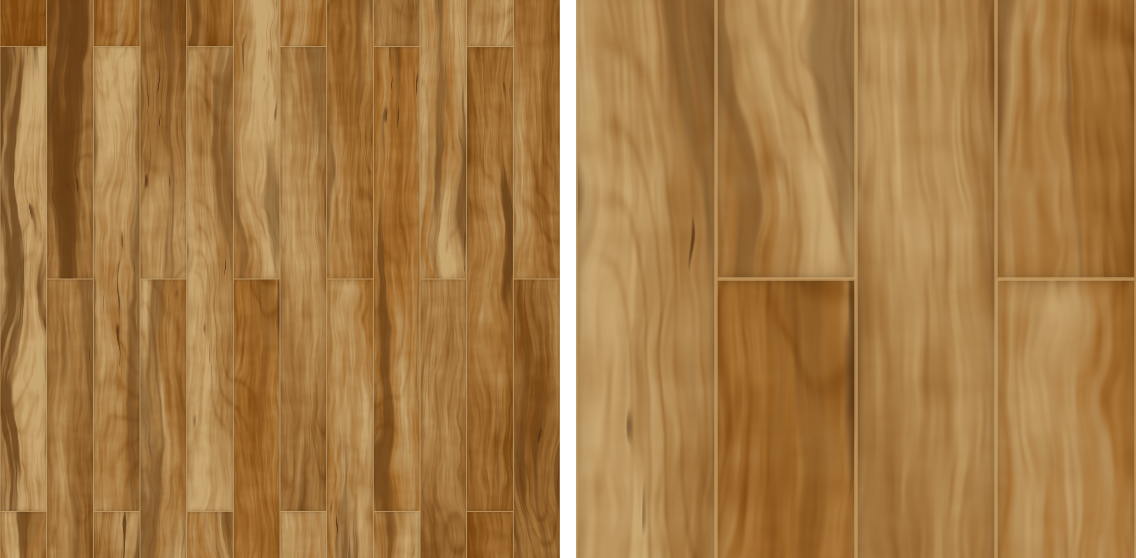
Left, the full canvas; right, a detail of the centre.
This texture is drawn by a WebGL 2 fragment shader. Its source:

```glsl
#version 300 es
precision highp float;

uniform vec2 u_resolution;
out vec4 fragColor;

// Layout, as fractions of the canvas
const float COLUMNS = 12.0;
const float PLANK_LENGTH = 0.833;
const float EVEN_JOINT = 0.0835;
const float ODD_JOINT = 0.5;
const float SEAM_HALF_WIDTH = 0.0010;
const float BEVEL_WIDTH = 0.0025;

// Wood colours
const vec3 DARK_WOOD = vec3(0.47, 0.285, 0.095);
const vec3 MID_WOOD = vec3(0.64, 0.46, 0.245);
const vec3 LIGHT_WOOD = vec3(0.785, 0.65, 0.44);
const vec3 STREAK_COLOR = vec3(0.39, 0.235, 0.08);
const vec3 FLECK_COLOR = vec3(0.29, 0.16, 0.06);
const vec3 SEAM_COLOR = vec3(0.82, 0.65, 0.41);
const vec3 WARM_SHIFT = vec3(0.03, -0.005, -0.04);

// Strength of the wear and grain
const float BROAD_AMOUNT = 1.15;
const float RING_AMOUNT = 0.17;
const float FIBER_AMOUNT = 0.22;
const float CURL_AMOUNT = 0.20;
const float STREAK_AMOUNT = 0.8;

// Lightness of the planks by column, above and below the joint
const float UPPER_TONE[12] = float[12](0.76, 0.30, 0.74, 0.42, 0.74, 0.76,
                                       0.42, 0.46, 0.52, 0.78, 0.42, 0.50);
const float LOWER_TONE[12] = float[12](0.72, 0.36, 0.56, 0.62, 0.74, 0.36,
                                       0.64, 0.58, 0.68, 0.46, 0.34, 0.38);

float hash(vec2 p) {
    vec3 q = fract(vec3(p.xyx) * 0.1031);
    q += dot(q, q.yzx + 33.33);
    return fract((q.x + q.y) * q.z);
}

float noise(vec2 p) {
    vec2 i = floor(p), f = fract(p);
    f = f * f * (3.0 - 2.0 * f);
    return mix(mix(hash(i), hash(i + vec2(1, 0)), f.x),
               mix(hash(i + vec2(0, 1)), hash(i + vec2(1, 1)), f.x), f.y);
}

float fbm(vec2 p) {
    float sum = 0.0, weight = 0.53;
    for (int i = 0; i < 4; i++) {
        sum += weight * noise(p);
        p = p * 2.03 + 17.3;
        weight *= 0.5;
    }
    return sum;
}

vec3 woodRamp(float tone) {
    tone = clamp(tone, 0.0, 1.0);
    vec3 lower = mix(DARK_WOOD, MID_WOOD, tone * 2.0);
    return tone < 0.5 ? lower : mix(MID_WOOD, LIGHT_WOOD, tone * 2.0 - 1.0);
}

// p is measured in plank widths
vec3 wood(vec2 p, vec2 id, float tone) {
    vec2 q = p + 90.0 * vec2(hash(id + 3.7), hash(id + 41.2));
    float bend = fbm(q * vec2(0.9, 0.42)) - 0.5;
    float x = q.x + 0.6 * bend;

    // Broad bands, growth rings, fibers and crosswise curl
    float broad = fbm(vec2(x * 1.9, q.y * 0.2)) - 0.5;
    float field = noise(vec2(x * 1.2, q.y * 0.27)) + 0.35 * bend;
    float ring = pow(0.5 + 0.5 * sin(field * 48.0), 6.0);
    ring *= smoothstep(0.25, 0.7, noise(q * vec2(1.7, 0.5) + 8.0));
    float fiber = noise(vec2(x * 15.0, q.y * 0.9)) + noise(vec2(x * 31.0, q.y * 2.3)) - 1.0;
    float curl = fbm(q * vec2(2.1, 4.5)) - 0.5;
    tone += BROAD_AMOUNT * broad + FIBER_AMOUNT * fiber + CURL_AMOUNT * curl;
    vec3 color = woodRamp(tone - RING_AMOUNT * ring);
    color += WARM_SHIFT * hash(id + 12.4) * smoothstep(0.8, 0.4, tone);

    // Dark heartwood streaks with ragged edges
    float streak = fbm(vec2(x * 3.1, q.y * 0.17) + 23.0) + 0.05 * fiber;
    float amount = STREAK_AMOUNT * mix(0.35, 1.0, hash(id + 7.9));
    color = mix(color, STREAK_COLOR, amount * smoothstep(0.58, 0.73, streak));

    // Small mineral flecks
    float fleck = noise(vec2(x * 14.0, q.y * 1.5) + 5.0);
    float patches = smoothstep(0.66, 0.82, noise(q * vec2(1.5, 0.6) + 61.0));
    return mix(color, FLECK_COLOR, 0.7 * patches * smoothstep(0.8, 0.95, fleck));
}

void main() {
    vec2 uv = gl_FragCoord.xy / u_resolution;
    float aspect = u_resolution.x / u_resolution.y;
    float pixel = 1.0 / u_resolution.y;

    // Staggered planks; the short top ends lighten from left to right
    float column = floor(uv.x * COLUMNS);
    bool odd = mod(column, 2.0) > 0.5;
    float along = (uv.y - (odd ? ODD_JOINT : EVEN_JOINT)) / PLANK_LENGTH;
    vec2 id = vec2(column, floor(along));
    vec2 cell = vec2(fract(uv.x * COLUMNS), fract(along));
    int index = int(column);
    float tone = id.y < 0.0 ? LOWER_TONE[index] : UPPER_TONE[index];
    if (!odd && id.y > 0.5) tone = mix(0.2, 0.72, column / COLUMNS);
    vec3 color = wood(vec2(cell.x, uv.y * COLUMNS), id + 5.0, tone);

    // Shaded bevel and pale seam
    vec2 edge = (0.5 - abs(cell - 0.5)) * vec2(aspect / COLUMNS, PLANK_LENGTH);
    float gap = min(edge.x, edge.y);
    color *= 1.0 - 0.2 * exp(-gap / BEVEL_WIDTH);
    float seam = 1.0 - smoothstep(SEAM_HALF_WIDTH - 0.5 * pixel, SEAM_HALF_WIDTH + 0.5 * pixel, gap);
    color = mix(color, SEAM_COLOR, 0.72 * seam);
    fragColor = vec4(color, 1.0);
}
```
